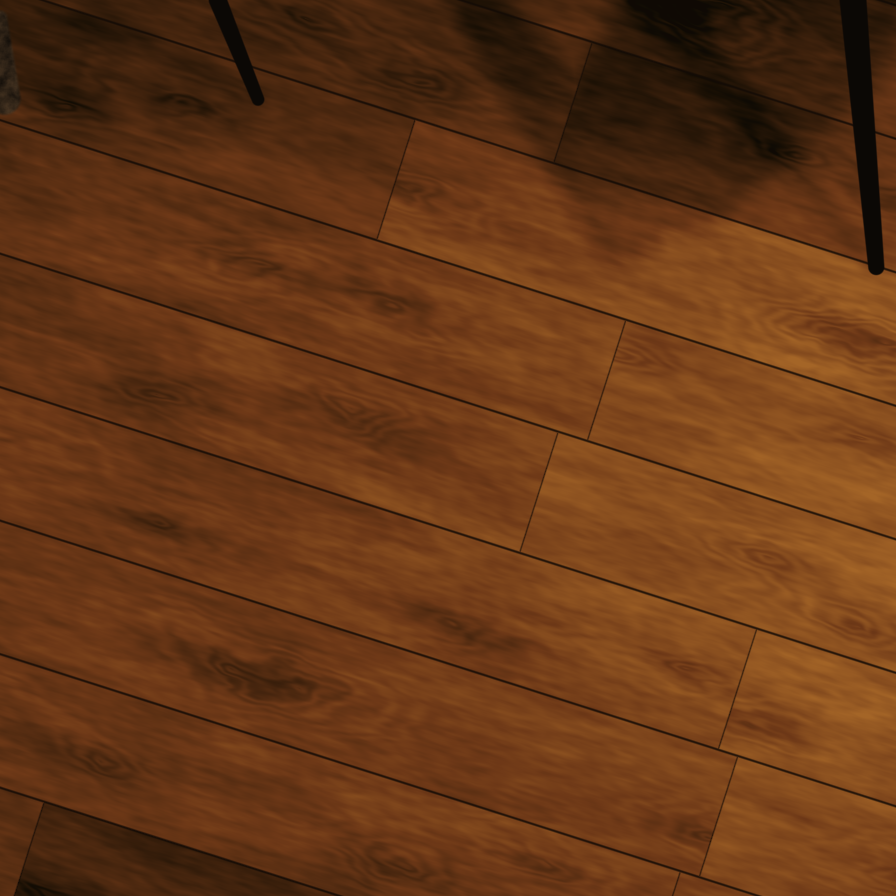
This texture is drawn by a Shadertoy shader. Its source:

```glsl
// Slanted brown plank floor in warm low light, with chair legs and their soft shadows.
// Each plank gets its own grain: stretched gradient noise, contour rings and knots.
// Tone is one scalar, summed from light, wear and shadow, then mapped to a colour ramp.

const float SLOPE = 0.319;         // fall of the long seams
const float ROW_STEP = 0.149;      // vertical distance between long seams
const float FIRST_SEAM = 0.134;    // depth of seam zero at the left edge
const float PLANK_LENGTH = 1.1;
const vec3 DEEP_BROWN = vec3(0.16, 0.09, 0.03);
const vec3 MID_BROWN = vec3(0.43, 0.22, 0.09);
const vec3 HONEY = vec3(0.60, 0.36, 0.14);
const vec3 SEAM_COLOUR = vec3(0.07, 0.04, 0.02);
const vec3 LEG_COLOUR = vec3(0.045, 0.03, 0.02);
const vec3 STONE_COLOUR = vec3(0.19, 0.14, 0.09);

// Per row: position of the end joint, tone of the plank after it
const vec2 JOINTS[10] = vec2[10](
    vec2(1.25, 0.0), vec2(1.3, 0.0), vec2(0.644, -0.1), vec2(0.482, 0.08), vec2(0.774, 0.04),
    vec2(0.740, 0.05), vec2(1.018, 0.08), vec2(1.041, 0.1), vec2(1.019, 0.04), vec2(0.319, -0.27));

vec2 hash2(vec2 p) {
    p = vec2(dot(p, vec2(127.1, 311.7)), dot(p, vec2(269.5, 183.3)));
    return fract(sin(p) * 43758.55);
}

float corner(vec2 cell, vec2 offset, vec2 f) {
    return dot(hash2(cell + offset) * 2.0 - 1.0, f - offset);
}

float gradientNoise(vec2 p) {
    vec2 i = floor(p), f = fract(p);
    vec2 w = f * f * f * (f * (f * 6.0 - 15.0) + 10.0);
    return mix(mix(corner(i, vec2(0, 0), f), corner(i, vec2(1, 0), f), w.x),
               mix(corner(i, vec2(0, 1), f), corner(i, vec2(1, 1), f), w.x), w.y);
}

float fbm(vec2 p) {
    float sum = 0.0, amp = 1.0;
    for (int i = 0; i < 4; i++) {
        sum += amp * gradientNoise(p);
        p = p * 2.03 + 17.3;
        amp *= 0.5;
    }
    return sum;
}

// Distance to a capsule whose radius runs from ra at a to rb at b
float taperedBar(vec2 p, vec2 a, vec2 b, float ra, float rb) {
    vec2 ab = b - a;
    float h = clamp(dot(p - a, ab) / dot(ab, ab), 0.0, 1.0);
    return length(p - a - h * ab) - mix(ra, rb, h);
}

float softMask(float d, float blur) {
    return 1.0 - smoothstep(-blur, blur, d);
}

// Tone offset of the wood at q (along, across) inside one plank
float woodGrain(vec2 q, float width, vec2 id) {
    vec2 s = q + hash2(id) * 37.0;
    vec2 warped = q + 0.022 * vec2(fbm(s * vec2(9.0, 16.0)), fbm(s * vec2(8.0, 18.0) + 5.0));
    float knots = 0.0, rings = 0.0;
    for (int i = 0; i < 4; i++) {
        vec2 h = hash2(id * 3.7 + float(i) * 9.1);
        vec2 centre = vec2((float(i) + h.x) * PLANK_LENGTH / 4.0, width * (0.25 + 0.5 * h.y));
        float d = length((warped - centre) * vec2(0.8, 2.6));
        knots += exp(-d * d / 0.0022) * mix(0.45, 1.0, h.y);
        rings += exp(-d / 0.07);
    }
    float figure = fbm(s * vec2(3.5, 15.0));
    float contour = sin(26.0 * (rings + 0.8 * figure));
    float streak = fbm(s * vec2(11.0, 75.0));
    float fibre = gradientNoise(s * vec2(45.0, 190.0));
    return 0.26 * figure + 0.15 * streak + 0.10 * fibre
         + contour * (0.018 + 0.065 * min(rings, 1.0)) - 0.27 * knots;
}

// Warm pool of light at the right, dim towards the top
float roomLight(vec2 p) {
    vec2 d = p - vec2(1.0, 0.42);
    return 0.51 + 0.38 * exp(-3.0 * dot(d, d)) - 0.35 * smoothstep(0.65, 1.05, p.y)
         - 0.07 * smoothstep(0.25, 0.0, p.y);
}

float chairShadow(vec2 p) {
    float seat = softMask(taperedBar(p, vec2(0.74, 0.85), vec2(0.86, 1.0), 0.115, 0.15), 0.022);
    float back = softMask(taperedBar(p, vec2(0.51, 1.03), vec2(0.70, 0.76), 0.027, 0.05), 0.018);
    float rightLeg = softMask(taperedBar(p, vec2(0.968, 0.708), vec2(0.73, 1.0), 0.008, 0.032), 0.014);
    float leftLeg = softMask(taperedBar(p, vec2(0.285, 0.89), vec2(0.10, 0.98), 0.006, 0.018), 0.014);
    return 0.31 * max(seat, back) + 0.17 * rightLeg + 0.16 * leftLeg;
}

vec3 woodRamp(float t) {
    vec3 c = t < 0.6 ? mix(DEEP_BROWN, MID_BROWN, t / 0.6) : mix(MID_BROWN, HONEY, (t - 0.6) / 0.4);
    return max(c, vec3(0.06, 0.035, 0.015));
}

void mainImage(out vec4 fragColor, in vec2 fragCoord) {
    vec2 p = fragCoord / iResolution.xy;
    float px = 1.0 / iResolution.y;

    // Plank layout
    float tilt = inversesqrt(1.0 + SLOPE * SLOPE);
    float width = ROW_STEP * tilt;
    float r = (1.0 - p.y - SLOPE * p.x - FIRST_SEAM) / ROW_STEP;
    float row = floor(r);
    vec2 joint = JOINTS[int(clamp(row + 4.0, 0.0, 9.0))];
    float run = (p.x + SLOPE * (1.0 - p.y)) * tilt - joint.x;
    float piece = floor(run / PLANK_LENGTH);
    vec2 q = vec2(run - piece * PLANK_LENGTH, (r - row) * width);
    vec2 id = vec2(row, piece);
    float plankTone = piece == 0.0 ? joint.y : 0.07 * (hash2(id + 4.0).x - 0.5);

    // Wood under light and shadow
    float tone = roomLight(p) + plankTone + woodGrain(q, width, id) - chairShadow(p);
    vec3 colour = woodRamp(clamp(tone, -0.3, 1.1));

    // Long seams and finer end joints
    float longSeam = softMask(min(q.y, width - q.y) - 0.0012, px);
    float endSeam = softMask(min(q.x, PLANK_LENGTH - q.x) - 0.0007, px);
    colour = mix(colour, SEAM_COLOUR, max(0.85 * longSeam, 0.7 * endSeam));

    // Stone edge in the corner, then the chair legs
    float stone = taperedBar(p, vec2(0.0, 0.98), vec2(0.005, 0.89), 0.008, 0.018);
    colour = mix(colour, STONE_COLOUR * (1.0 + fbm(p * 60.0)), softMask(stone, 2.0 * px));
    float legs = min(taperedBar(p, vec2(0.243, 1.0), vec2(0.288, 0.889), 0.010, 0.007),
                     taperedBar(p, vec2(0.952, 1.0), vec2(0.978, 0.702), 0.015, 0.009));
    colour = mix(colour, LEG_COLOUR, softMask(legs, px));

    fragColor = vec4(colour, 1.0);
}
```
